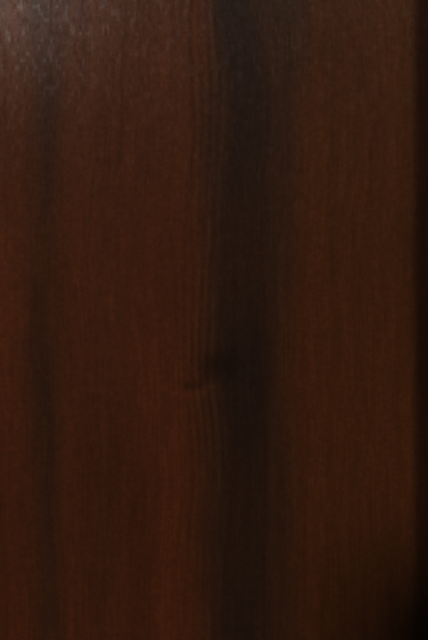
Give the GLSL for this texture, as a WebGL 2 fragment shader.

```glsl
#version 300 es
precision highp float;
// Dark red-brown wood board with vertical grain, a nearly black heart band and a small knot.
// Stretched noise makes the grain, soft wandering bands make the figure, and a pale sheen
// falling from the top left corner lights up fine pores.

uniform vec2 u_resolution;
out vec4 fragColor;

const vec3 WARM_BROWN = vec3(0.204, 0.092, 0.043);
const vec3 OLIVE_BROWN = vec3(0.192, 0.092, 0.038);
const vec3 HEART_DARK = vec3(0.112, 0.066, 0.040);
const vec3 SHEEN = vec3(0.76, 0.94, 1.05);

float hash(vec2 p) {
    vec3 q = fract(vec3(p.xyx) * 0.1031);
    q += dot(q, q.yzx + 33.33);
    return fract((q.x + q.y) * q.z);
}

float noise(vec2 p) {
    vec2 cell = floor(p);
    vec2 f = fract(p);
    f = f * f * (3.0 - 2.0 * f);
    float low = mix(hash(cell), hash(cell + vec2(1, 0)), f.x);
    float high = mix(hash(cell + vec2(0, 1)), hash(cell + vec2(1, 1)), f.x);
    return mix(low, high, f.y);
}

float fbm(vec2 p) {
    float sum = 0.0;
    float weight = 0.5;
    for (int i = 0; i < 4; i++) {
        sum += weight * noise(p);
        p = p * 2.03 + 17.7;
        weight *= 0.5;
    }
    return sum / 0.9375;
}

// Soft bump: 1 at the centre, fading over the given radius.
float blob(vec2 p, vec2 centre, vec2 radius) {
    vec2 d = (p - centre) / radius;
    return exp(-dot(d, d));
}

// Soft vertical band between two edges.
float band(float x, float left, float right, float softness) {
    return smoothstep(left - softness, left + softness, x)
         * (1.0 - smoothstep(right - softness, right + softness, x));
}

// Slow sideways drift of the grain, bulging around the knot.
float grainX(vec2 p) {
    float drift = 0.045 * (fbm(vec2(p.x * 3.0, p.y * 3.5)) - 0.5);
    return p.x + drift + 0.010 * blob(p, vec2(0.52, 0.42), vec2(0.10, 0.07));
}

// Broad colour figure of the board.
vec3 woodFigure(vec2 p, float x) {
    float streak = fbm(vec2(x * 9.0, p.y * 1.6));
    float cloud = fbm(p * vec2(5.0, 5.0) + 40.0);
    vec3 col = mix(WARM_BROWN, OLIVE_BROWN, smoothstep(0.60, 0.78, x));
    col *= 0.83 + 0.24 * streak + 0.12 * cloud;
    float wander = 0.05 * (noise(vec2(x * 6.0, p.y * 5.0)) - 0.5);
    float heart = band(x + wander, 0.485, 0.70, 0.05);
    float patches = noise(vec2(x * 16.0, p.y * 5.0));
    float core = band(x - wander, 0.52, 0.615, 0.03) * (0.35 + 0.65 * patches);
    col = mix(col, HEART_DARK * 1.18, heart * 0.78);
    col = mix(col, HEART_DARK * vec3(0.84, 0.88, 1.0), core * 0.75);
    float side = blob(vec2(x, 0.0), vec2(0.11, 0.0), vec2(0.04, 1.0)) * (0.25 + 0.5 * patches);
    float faint = blob(vec2(x, p.y), vec2(0.24, 0.2), vec2(0.05, 0.35));
    return mix(col, HEART_DARK * 1.15, side + 0.30 * faint);
}

// Thin vertical lines and threads of the grain, as a brightness factor.
float grainLines(vec2 p, float x) {
    float threads = fbm(vec2(x * 75.0, p.y * 4.0)) - 0.5;
    float fibres = noise(vec2(x * 190.0, p.y * 24.0)) - 0.5;
    float rings = sin(x * 290.0 + 5.0 * noise(vec2(x * 20.0, p.y * 4.0)));
    float ringFade = band(x, 0.43, 0.52, 0.025) * noise(vec2(x * 30.0, p.y * 6.0));
    return 1.0 + 0.18 * threads + 0.10 * fibres + 0.11 * rings * ringFade;
}

// Darkening at the right edge and the lower right corner.
float edgeShade(vec2 p) {
    float edge = smoothstep(0.955, 0.985, p.x) * 0.45;
    float corner = blob(p, vec2(1.03, -0.03), vec2(0.20, 0.16)) * 0.85;
    return (1.0 - edge) * (1.0 - corner);
}

void main() {
    vec2 p = gl_FragCoord.xy / u_resolution;
    float x = grainX(p);
    vec3 col = woodFigure(p, x) * grainLines(p, x);

    // Knot: a ragged dark smudge with a faint warm rim below it.
    vec2 k = p - vec2(0.505, 0.428);
    k += vec2(0.04, 0.022) * (vec2(fbm(p * 24.0), fbm(p * 24.0 + 9.0)) - 0.5);
    k.y -= 0.10 * k.x;
    col *= 1.0 - 0.28 * blob(k, vec2(0.0), vec2(0.045, 0.024));
    col *= 1.0 - 0.24 * blob(k, vec2(-0.055, -0.024), vec2(0.022, 0.008));
    col += vec3(0.032, 0.013, 0.004) * blob(k, vec2(-0.035, -0.034), vec2(0.04, 0.011));

    // Sheen: a veil along the top, strongest in the left corner.
    float veil = 0.066 * exp(-(1.0 - p.y) * 3.6) * (1.0 - 0.40 * p.x);
    float glare = 0.130 * blob(p, vec2(-0.03, 1.03), vec2(0.27, 0.15));
    float pores = noise(vec2(x * 150.0, p.y * 95.0));
    float glints = smoothstep(0.68, 0.92, pores) - 0.5 * smoothstep(0.40, 0.10, pores);
    float light = veil + glare;
    col += SHEEN * light * (1.0 + 0.45 * glints);

    // Fine mottling of the surface.
    float mottle = noise(p * vec2(170.0, 255.0)) + 0.6 * noise(p * vec2(80.0, 120.0)) - 0.8;
    col *= 1.0 + 0.11 * mottle;
    fragColor = vec4(clamp(col * edgeShade(p), 0.0, 1.0), 1.0);
}
```
